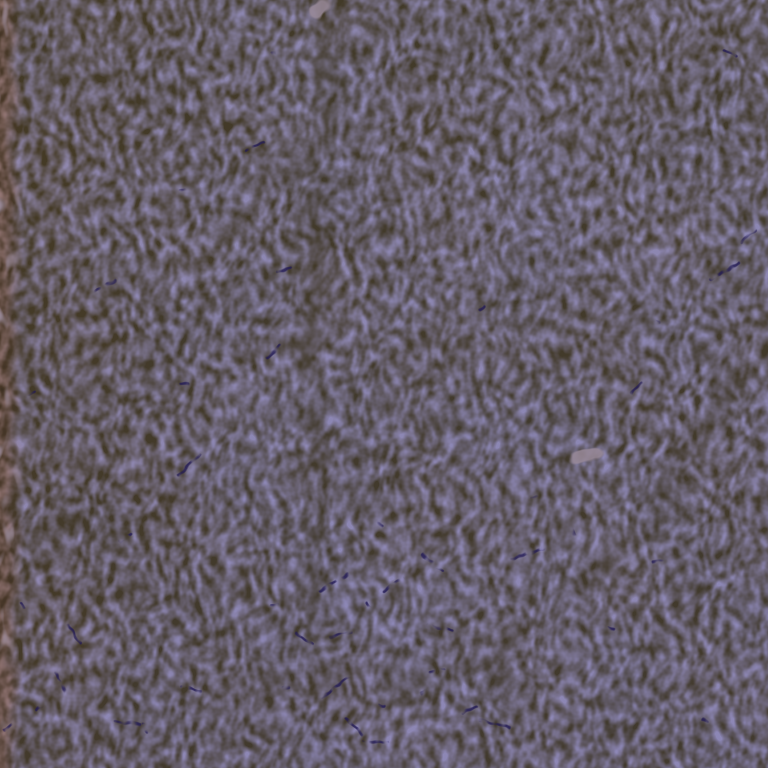
This texture is drawn by a Shadertoy shader. Its source:

```glsl
const vec3 SOIL = vec3(0.30, 0.27, 0.245);
const vec3 LILAC = vec3(0.51, 0.485, 0.625);
const vec3 RUST = vec3(0.46, 0.33, 0.25);
const vec3 NAVY = vec3(0.13, 0.10, 0.33);
const vec3 PALE = vec3(0.60, 0.54, 0.60);

vec2 hash2(vec2 p) {
    vec3 q = fract(p.xyx * vec3(0.1031, 0.1030, 0.0973));
    q += dot(q, q.yzx + 33.33);
    return fract((q.xx + q.yz) * q.zy);
}

vec2 gradientAt(vec2 cell) {
    float angle = 6.2832 * hash2(cell).x;
    return vec2(cos(angle), sin(angle));
}

// Gradient noise, roughly -0.7 to 0.7
float noise(vec2 p) {
    vec2 i = floor(p), f = fract(p);
    vec2 w = f * f * f * (f * (f * 6.0 - 15.0) + 10.0);
    vec2 e = vec2(1.0, 0.0);
    float low = mix(dot(gradientAt(i), f), dot(gradientAt(i + e), f - e), w.x);
    float high = mix(dot(gradientAt(i + e.yx), f - e.yx), dot(gradientAt(i + 1.0), f - 1.0), w.x);
    return mix(low, high, w.y);
}

vec2 turn(vec2 p, float angle) {
    float c = cos(angle), s = sin(angle);
    return vec2(c * p.x - s * p.y, s * p.x + c * p.y);
}

// Upright, slightly leaning grains in two sizes
float grains(vec2 uv) {
    vec2 bend = vec2(noise(uv * 17.0), noise(uv * 17.0 + 40.0));
    vec2 p = uv + 0.012 * bend;
    float coarse = noise(turn(p, -0.22) * vec2(82.0, 50.0) + 7.0);
    float fine = noise(turn(p, 0.30) * vec2(118.0, 74.0) + 90.0);
    float grit = noise(uv * 190.0 + 150.0);
    return 1.05 * coarse + 0.68 * fine + 0.18 * grit;
}

// Soft band around a signed offset, broken into patches
float crack(float offset, float width, vec2 uv) {
    float patches = smoothstep(-0.35, 0.35, noise(uv * 24.0 + 60.0));
    return exp(-offset * offset / (width * width)) * mix(0.25, 1.0, patches);
}

float cracks(vec2 uv) {
    float wander = 0.025 * noise(uv * 9.0 + 12.0) + 0.012 * noise(uv * 30.0);
    float seam = crack(uv.x - 0.395 - 0.03 * uv.y + wander, 0.015, uv);
    seam *= smoothstep(0.12, 0.25, uv.y);
    float rise = max(uv.x - 0.5, 0.0);
    float slope = 3.8 * rise;
    float arcOffset = (uv.y - 0.11 - 1.9 * rise * rise + wander) / sqrt(1.0 + slope * slope);
    float arc = crack(arcOffset, 0.012, uv) * smoothstep(0.25, 0.38, uv.x);
    float branch = crack(uv.y - 0.555 + 0.6 * wander, 0.007, uv);
    branch *= smoothstep(0.42, 0.47, uv.x) * smoothstep(0.64, 0.58, uv.x);
    return max(seam, max(0.75 * arc, 0.7 * branch));
}

// Short dark fibres, densest towards the bottom
float fibres(vec2 uv, float cells) {
    float cover = 0.0;
    vec2 home = floor(uv * cells);
    for (int y = -1; y <= 1; y++)
    for (int x = -1; x <= 1; x++) {
        vec2 cell = home + vec2(x, y);
        vec2 place = hash2(cell + 11.0), shape = hash2(cell + 73.0);
        float chance = mix(0.34, 0.05, smoothstep(0.1, 0.65, cell.y / cells));
        vec2 d = turn(uv - (cell + place) / cells, 2.2 * (shape.x - 0.4));
        d.y += 0.003 * noise(uv * 90.0);
        float reach = mix(0.003, 0.022, shape.y * shape.y);
        d.x = max(abs(d.x) - reach, 0.0);
        float line = 1.0 - smoothstep(0.0005, 0.0032, length(d));
        cover = max(cover, line * step(hash2(cell + 131.0).x, chance));
    }
    return cover * smoothstep(-0.3, 0.25, noise(uv * 85.0 + 30.0));
}

float flake(vec2 uv, vec2 centre, vec2 size, float angle) {
    vec2 d = turn(uv - centre, angle) / size;
    float edge = length(d) + 0.5 * noise(uv * 70.0);
    return 1.0 - smoothstep(0.75, 1.15, edge);
}

void mainImage(out vec4 fragColor, in vec2 fragCoord) {
    vec2 uv = fragCoord / iResolution.xy;

    // Grain brightness with broad shading
    float left = 1.0 - smoothstep(0.0, 0.4, uv.x);
    float cloud = noise(uv * 5.0 + 20.0) + 0.6 * noise(uv * 13.0 + 50.0);
    float gap = cracks(uv);
    float tone = 0.49 + grains(uv) * (1.0 - 0.4 * gap);
    tone += 0.13 * cloud - 0.15 * left - 0.36 * gap;
    vec3 color = mix(SOIL, LILAC, clamp(tone, -0.2, 1.2));

    // Warm left side, cooler base
    float warmth = 0.6 * left + 0.5 * noise(uv * 8.0 + 80.0);
    color += warmth * vec3(0.012, 0.0, -0.022);
    color.b += 0.02 * (0.5 - uv.y);

    // Rusty margin with pale chips
    float margin = 1.0 - smoothstep(0.004, 0.032, uv.x + 0.012 * noise(uv * 25.0));
    color = mix(color, RUST * (0.75 + 0.5 * tone), 0.6 * margin);
    float chips = smoothstep(0.15, 0.5, noise(uv * vec2(70.0, 28.0) + 5.0));
    color = mix(color, PALE, chips * margin);

    // Fibres and loose flakes
    color = mix(color, NAVY, 0.8 * fibres(uv, 17.0));
    float flakes = max(flake(uv, vec2(0.763, 0.407), vec2(0.022, 0.009), -0.25),
                       flake(uv, vec2(0.416, 0.988), vec2(0.018, 0.010), -0.8));
    color = mix(color, PALE, 0.85 * flakes);

    fragColor = vec4(color, 1.0);
}
```
